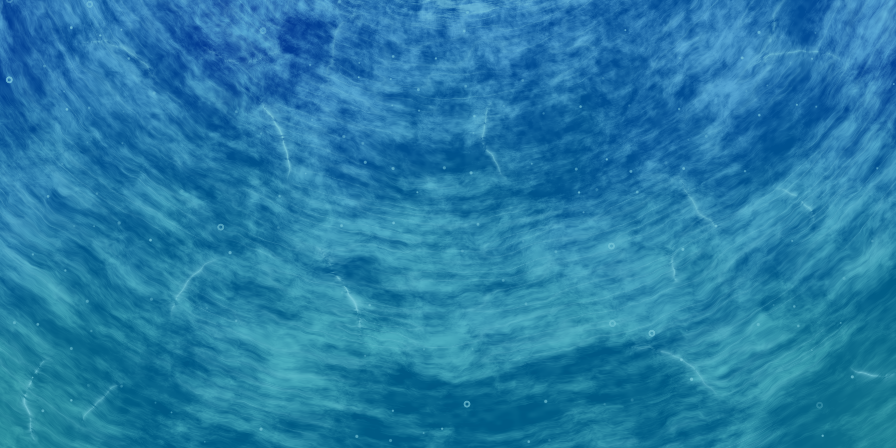
Give the GLSL for this texture, as a WebGL 1 fragment shader.

```glsl
precision highp float;
// Swirling blue-teal water: mottled noise is stretched along arcs around a
// point above the canvas, then overlaid with fine streaks, pale curved
// filaments and scattered specks and bubbles.

uniform vec2 u_resolution;

// Colours
const vec3 DARK_TOP     = vec3(0.02, 0.32, 0.60);
const vec3 DARK_BOTTOM  = vec3(0.00, 0.37, 0.53);
const vec3 LIGHT_TOP    = vec3(0.32, 0.63, 0.82);
const vec3 LIGHT_BOTTOM = vec3(0.27, 0.66, 0.73);
const vec3 INDIGO       = vec3(0.02, 0.20, 0.58);
const vec3 GREEN        = vec3(0.20, 0.62, 0.60);
const vec3 FOAM         = vec3(0.52, 0.82, 0.88);

// Layout, in canvas heights
const float SWIRL_HEIGHT  = 1.47;
const vec2  CLOUD_SCALE   = vec2(3.8, 7.5);
const vec2  STREAK_SCALE  = vec2(6.0, 50.0);
const vec2  GRAIN_SCALE   = vec2(15.0, 30.0);
const vec2  MOTTLE_SCALE  = vec2(34.0, 62.0);
const vec2  LINE_SCALE    = vec2(7.0, 62.0);
const vec3  TONE_WEIGHTS  = vec3(0.42, 0.23, 0.35);
const float CONTRAST      = 4.1;
const float BRIGHTNESS    = 0.35;
const float MOTTLE        = 0.42;
const float FILAMENT_CELL = 0.28;
const float FILAMENT_ODDS = 0.6;
const float SPECK_CELL    = 0.06;
const float SPECK_ODDS    = 0.27;

float hash(vec2 p) {
  return fract(sin(dot(p, vec2(127.1, 311.7))) * 43758.5453);
}

float noise(vec2 p) {
  vec2 i = floor(p), f = fract(p);
  f = f * f * (3.0 - 2.0 * f);
  return mix(mix(hash(i), hash(i + vec2(1.0, 0.0)), f.x),
             mix(hash(i + vec2(0.0, 1.0)), hash(i + vec2(1.0, 1.0)), f.x), f.y);
}

float fbm(vec2 p, float persistence) {
  float sum = 0.0, total = 0.0, weight = 1.0;
  for (int i = 0; i < 5; i++) {
    sum += weight * noise(p);
    total += weight;
    weight *= persistence;
    p = mat2(1.6, 1.2, -1.2, 1.6) * p + 17.3;
  }
  return sum / total;
}

// Thin tapered arcs, at most one per cell
float filaments(vec2 p) {
  vec2 home = floor(p / FILAMENT_CELL);
  float glow = 0.0;
  for (int y = -1; y <= 1; y++) {
    for (int x = -1; x <= 1; x++) {
      vec2 cell = home + vec2(float(x), float(y));
      float present = step(hash(cell + 3.7), FILAMENT_ODDS);
      vec2 jitter = vec2(hash(cell + 11.2), hash(cell + 25.9));
      vec2 d = p - (cell + jitter) * FILAMENT_CELL;
      float radius = mix(0.08, 0.19, hash(cell + 41.3));
      float turn = 6.2832 * hash(cell + 57.1);
      float facing = dot(d, vec2(cos(turn), sin(turn))) / max(length(d), 0.001);
      float taper = smoothstep(0.74, 0.98, facing);
      float gap = abs(length(d) - radius);
      float line = 0.8 * exp(-gap / 0.004) + 0.2 * exp(-gap / 0.018);
      glow += present * taper * line * mix(0.4, 1.0, hash(cell + 73.4));
    }
  }
  return glow;
}

// Tiny dots, a few of them small hollow bubbles
float specks(vec2 p, float pixel) {
  vec2 cell = floor(p / SPECK_CELL);
  vec2 jitter = 0.2 + 0.6 * vec2(hash(cell + 5.1), hash(cell + 8.6));
  float d = length(p - (cell + jitter) * SPECK_CELL);
  float present = step(hash(cell + 19.4), SPECK_ODDS);
  float bubble = step(0.93, hash(cell + 31.8));
  float dotSize = mix(0.001, 0.003, hash(cell + 47.5));
  float spot = 1.0 - smoothstep(dotSize - pixel * 0.5, dotSize + pixel, d);
  float ring = 1.0 - smoothstep(0.001, 0.001 + pixel, abs(d - 0.0055));
  return present * mix(spot, ring, bubble) * mix(0.2, 0.7, hash(cell + 61.2));
}

void main() {
  float pixel = 1.0 / u_resolution.y;
  vec2 p = gl_FragCoord.xy * pixel;
  float aspect = u_resolution.x * pixel;

  // Swirl coordinates: along the arc, and away from its centre
  vec2 fromCentre = p - vec2(0.5 * aspect, SWIRL_HEIGHT);
  vec2 swirl = vec2(atan(fromCentre.x, -fromCentre.y), length(fromCentre));
  vec2 warp = vec2(fbm(p * 4.0 + 2.0, 0.58), fbm(p * 4.0 + 31.0, 0.58)) - 0.5;
  vec2 flow = swirl + warp * vec2(0.16, 0.09);

  // Light and dark water, softly limited, with fine mottling on top
  float cloud = fbm(flow * CLOUD_SCALE + 7.0, 0.6);
  float streak = fbm((swirl + warp * 0.04) * STREAK_SCALE + 13.0, 0.65);
  float grain = fbm(flow * GRAIN_SCALE + 29.0, 0.75);
  float tone = dot(vec3(cloud, streak, grain) - 0.5, TONE_WEIGHTS);
  tone = smoothstep(-0.25, 1.15, BRIGHTNESS + CONTRAST * tone);
  vec2 fine = swirl * MOTTLE_SCALE;
  float mottle = 0.5 * (noise(fine + 3.0) + noise(fine.yx * vec2(1.5, 2.2) + 41.0)) - 0.5;
  tone = clamp(tone + MOTTLE * mottle, -0.05, 1.1);

  float height = smoothstep(0.05, 1.05, p.y + 0.4 * warp.x);
  vec3 dark = mix(DARK_BOTTOM, DARK_TOP, height);
  vec3 light = mix(LIGHT_BOTTOM, LIGHT_TOP, height);
  float side = abs(p.x / aspect - 0.5) * 2.0;
  vec2 toDeep = p - vec2(0.55, 0.98);
  dark = mix(dark, INDIGO, 0.75 * exp(-22.0 * dot(toDeep, toDeep)));
  dark = mix(dark, INDIGO, 0.4 * smoothstep(0.75, 1.0, side) * smoothstep(0.5, 0.9, p.y));
  vec3 colour = mix(dark, light, tone);
  colour = mix(colour, GREEN, 0.35 * smoothstep(0.6, 1.0, side) * smoothstep(0.5, 0.0, p.y));

  // Hair-thin streaks, and bright strands at the top centre
  float ridge = 1.0 - abs(2.0 * noise((swirl + warp * 0.05) * LINE_SCALE) - 1.0);
  float hair = pow(ridge, 6.0) * smoothstep(0.38, 0.6, cloud);
  float crown = smoothstep(0.58, 0.46, swirl.y) * smoothstep(0.42, 0.68, streak);
  colour = mix(colour, FOAM, 0.22 * hair + 0.5 * crown);

  // Filaments and specks
  float broken = smoothstep(0.3, 0.55, grain);
  colour = mix(colour, FOAM, min(0.9 * filaments(p + warp * 0.12) * broken, 0.75));
  colour = mix(colour, FOAM, specks(p, pixel));
  gl_FragColor = vec4(colour, 1.0);
}
```
